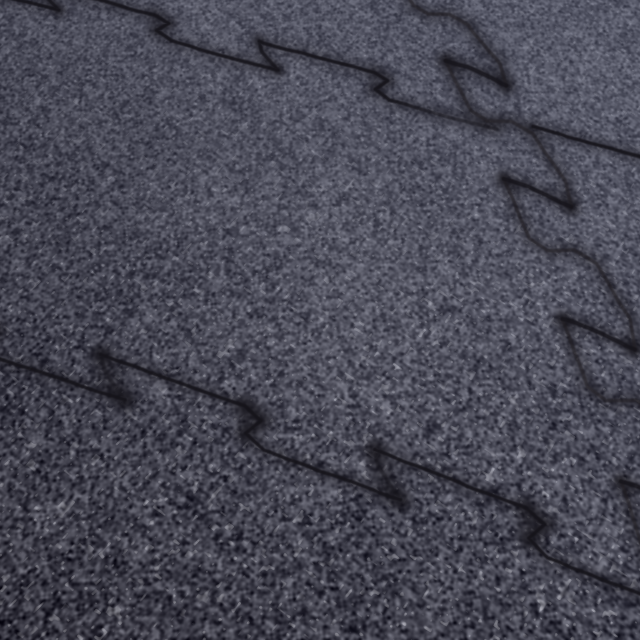
Write a WebGL 1 fragment shader that draws this texture.

```glsl
precision highp float;
// Speckled rubber floor tiles seen at an angle, joined by jigsaw seams.
// Each seam repeats one interlocking tooth along a slightly growing step;
// the speckle is layered value noise whose cells shrink with distance.
uniform vec2 u_resolution;

const vec3 RUBBER_NEAR = vec3(0.228, 0.225, 0.268);
const vec3 RUBBER_FAR = vec3(0.342, 0.350, 0.410);
const vec3 SEAM_COLOR = vec3(0.080, 0.074, 0.098);
const vec3 SIDE_SEAM_COLOR = vec3(0.125, 0.112, 0.128);
const float GRAIN_DENSITY = 145.0;
const float GRAIN_NEAR = 0.46;
const float GRAIN_FAR = 0.27;
const float BLOTCH = 0.05;
const float SEAM_WIDTH = 0.0020;
const float SHADOW_WIDTH = 0.014;

float hash(vec2 p) {
  vec3 q = fract(vec3(p.xyx) * 0.1031);
  q += dot(q, q.yzx + 33.33);
  return fract((q.x + q.y) * q.z);
}

float noise(vec2 p) {
  vec2 cell = floor(p);
  vec2 f = fract(p);
  f = f * f * (3.0 - 2.0 * f);
  float low = mix(hash(cell), hash(cell + vec2(1.0, 0.0)), f.x);
  float high = mix(hash(cell + vec2(0.0, 1.0)), hash(cell + 1.0), f.x);
  return mix(low, high, f.y);
}

float segment(vec2 p, vec2 a, vec2 b) {
  vec2 ab = b - a;
  return length(p - a - ab * clamp(dot(p - a, ab) / dot(ab, ab), 0.0, 1.0));
}

// One tooth: distances to its long outline, its leading hook and its cheek.
vec3 tooth(vec2 p, vec2 start, vec2 along, vec2 rise, float shoulder, float bulge) {
  vec2 heel = start - along * 0.075 + rise * 0.62;
  vec2 crown = start - along * 0.085 + rise;
  vec2 brow = start + along * (shoulder - 0.06) + rise * 1.02;
  vec2 cheek = start + along * shoulder + rise * 0.80;
  vec2 neck = start + along * (shoulder - 0.055) + rise * 0.30;
  vec2 base = start + along * (shoulder + 0.01);
  vec2 belly = start + along * 0.77 - rise * bulge;
  float hook = min(segment(p, start, heel), segment(p, heel, crown));
  float side = min(segment(p, cheek, neck), segment(p, brow, cheek));
  float d = min(side, min(segment(p, crown, brow), segment(p, neck, base)));
  d = min(d, min(segment(p, base, belly), segment(p, belly, start + along)));
  return vec3(d, hook, min(side, segment(p, brow, neck)));
}

// Row of teeth; growth lengthens each step toward the viewer.
vec3 seam(vec2 p, vec2 origin, vec2 along, vec2 growth, vec2 rise,
          float shoulder, float bulge, float last) {
  vec3 d = vec3(10.0);
  for (int i = -2; i <= 3; i++) {
    float k = float(i);
    if (k <= last) {
      vec2 start = origin + along * k + growth * k * (k - 1.0) * 0.5;
      vec2 pace = along + growth * k;
      d = min(d, tooth(p, start, pace, rise * (1.0 + 0.1 * k), shoulder, bulge));
    }
  }
  return d;
}

float line(float d, float width) {
  float soft = max(0.0028, 1.0 / u_resolution.y);
  return 1.0 - smoothstep(width - soft * 0.5, width + soft, d);
}

float glow(float d, float width) {
  return exp(-d * d / (width * width));
}

void main() {
  vec2 p = gl_FragCoord.xy / u_resolution;

  // Broad light: brighter far right, darker left and on the nearest tile.
  float far = clamp(0.66 * p.y + 0.40 * p.x - 0.03, 0.0, 1.0);
  vec3 color = mix(RUBBER_NEAR, RUBBER_FAR, far);
  float nearTile = 1.0 - smoothstep(-0.03, 0.03, p.y - 0.446 + 0.365 * p.x);
  color -= 0.012 * nearTile;
  color += 0.034 * glow(length((p - vec2(0.56, 0.54)) * vec2(1.0, 1.2)), 0.28);
  color -= 0.026 * glow(length(p - vec2(0.02, 0.66)), 0.25);
  color += 0.025 * (noise(p * 9.0) - 0.5);

  // Speckle in foreshortened floor coordinates, with pale flakes nearby.
  vec2 floorPos = vec2((p.x - 0.5) * (1.0 + 0.45 * p.y), p.y + 0.32 * p.y * p.y);
  vec2 g = floorPos * GRAIN_DENSITY + 200.0;
  vec2 tilted = mat2(0.8, 0.6, -0.6, 0.8) * g;
  float grain = 0.55 * noise(g) + 0.45 * noise(tilted * 1.25 + 37.0) - 0.5;
  float contrast = mix(GRAIN_NEAR, GRAIN_FAR, smoothstep(0.0, 1.0, p.y));
  color += grain * contrast * vec3(0.99, 1.0, 1.01);
  color += BLOTCH * (noise(tilted * 0.35 + 11.0) - 0.5);
  float flake = smoothstep(0.72, 0.98, noise(tilted * 0.9 + 91.0));
  color += flake * vec3(0.21, 0.21, 0.20) * mix(1.0, 0.2, p.y);

  // Seams with a slight wobble.
  vec2 q = p + 0.002 * (vec2(noise(p * 38.0), noise(p * 38.0 + 50.0)) - 0.5);
  vec3 front = seam(q, vec2(0.195, 0.375), vec2(0.430, -0.156),
                    vec2(0.026, -0.023), vec2(0.0, 0.057), 0.495, 0.0, 2.0);
  vec3 back = seam(q, vec2(0.434, 0.891), vec2(0.342, -0.093),
                   vec2(0.0), vec2(0.0, 0.036), 0.50, 0.04, 0.0);
  vec3 side = seam(q, vec2(0.792, 0.867), vec2(0.100, -0.190),
                   vec2(0.0, -0.034), vec2(-0.087, 0.022), 0.39, 0.16, 3.0);
  float spur = segment(q, vec2(0.833, 0.802), vec2(1.01, 0.752));

  // Soft shadows first, then the thin dark cuts.
  float cross = min(front.x, min(back.x, spur));
  float shade = 0.34 * glow(cross, SHADOW_WIDTH) + 0.40 * glow(side.x, SHADOW_WIDTH);
  shade += 0.50 * glow(front.y, 0.018) + 0.45 * glow(front.z, 0.018);
  shade += 0.40 * glow(back.y, 0.010) + 0.30 * glow(back.z, 0.012);
  shade += 0.45 * glow(side.y, 0.013);
  color = mix(color, SEAM_COLOR, min(shade, 0.74));
  color = mix(color, SIDE_SEAM_COLOR, 0.55 * line(side.x, SEAM_WIDTH));
  float hooks = max(0.35 * line(front.y, SEAM_WIDTH), 0.75 * line(back.y, SEAM_WIDTH));
  hooks = max(hooks, 0.80 * line(side.y, SEAM_WIDTH * 1.3));
  float backFade = 1.0 - 0.45 * smoothstep(0.60, 0.70, p.x);
  float cuts = 0.88 * line(min(front.x, spur), SEAM_WIDTH);
  cuts = max(cuts, 0.88 * backFade * line(back.x, SEAM_WIDTH));
  color = mix(color, SEAM_COLOR, max(hooks, cuts));

  gl_FragColor = vec4(clamp(color, 0.0, 1.0), 1.0);
}
```
